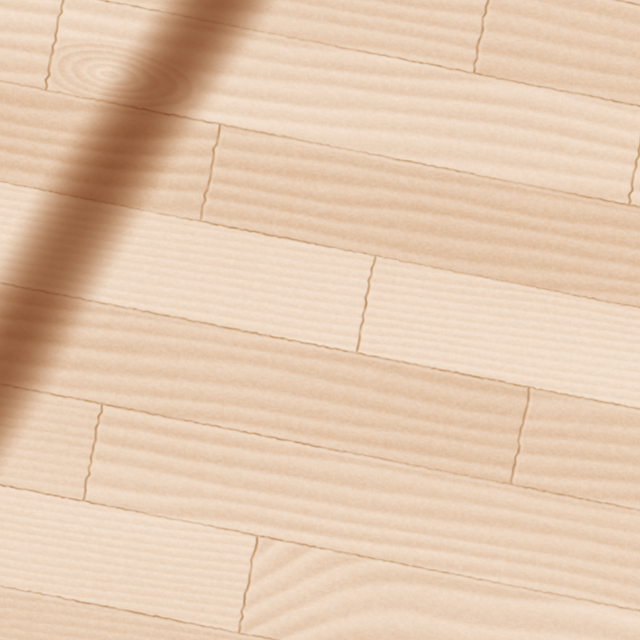
A WebGL 1 fragment shader for this texture:

```glsl
precision highp float;
uniform vec2 u_resolution;

#define TILT 0.1946
#define ROW_HEIGHT 0.1548
#define PLANK_LENGTH 0.929
#define ROW_SHIFT 0.2778
#define GRID_ORIGIN vec2(0.0962, -0.0309)
#define SEAM_WIDTH 0.0014
#define KNOT_CENTER vec2(0.187, 0.081)
#define PALE_WOOD vec3(0.950, 0.876, 0.804)
#define TAN_WOOD vec3(0.880, 0.752, 0.636)
#define SEAM_COLOR vec3(0.75, 0.58, 0.41)
#define SHADOW_TINT vec3(0.640, 0.470, 0.350)

float hash(vec2 p) {
  vec3 q = fract(vec3(p.xyx) * 0.1031);
  q += dot(q, q.yzx + 33.33);
  return fract((q.x + q.y) * q.z);
}

float noise(vec2 p) {
  vec2 i = floor(p), f = fract(p);
  f = f * f * (3.0 - 2.0 * f);
  return mix(mix(hash(i), hash(i + vec2(1.0, 0.0)), f.x),
             mix(hash(i + vec2(0.0, 1.0)), hash(i + vec2(1.0, 1.0)), f.x), f.y);
}

// Growth ring: slow darkening followed by a quick return to pale wood
float ring(float phase) {
  float t = fract(phase);
  return smoothstep(0.0, 0.70, t) * (1.0 - smoothstep(0.70, 1.0, t));
}

float line(float d, float halfWidth, float soft) {
  return 1.0 - smoothstep(halfWidth - soft, halfWidth + soft, abs(d));
}

// Grain darkness at board position b, for the plank at (column, row)
float grain(vec2 b, vec2 plank) {
  vec2 seed = plank * vec2(17.3, 9.7) + 60.0;
  float fine = max(step(abs(plank.y - 2.0), 0.5), step(plank.x, -1.5));
  float arched = step(abs(plank.y - 5.0) + abs(plank.x + 1.0), 0.5);
  float bend = min(b.x - 0.83, 0.0);
  float across = b.y + 0.045 * b.x - arched * 1.7 * bend * bend;
  float count = mix(mix(5.3, 3.4, arched), 11.0, fine) / ROW_HEIGHT;
  float wave = noise(b * vec2(2.5, 8.0) + seed) - 0.5;
  float drift = noise(b * vec2(6.0, 30.0) + seed.yx) - 0.5;
  float stripes = ring(across * count + wave * 1.1 + drift * 0.4);
  stripes *= 0.7 + 0.5 * noise(b * vec2(3.0, 28.0) + seed);

  // Oval knot on one plank
  vec2 k = (b - KNOT_CENTER) * vec2(1.0, 2.3);
  k.x -= 0.25 * max(k.x, 0.0);
  float r = length(k) + 0.010 * (noise(b * 24.0) - 0.5);
  float knot = (1.0 - smoothstep(0.10, 0.13, r)) * step(length(plank), 0.5);
  float rings = 0.8 * ring(r / 0.022 + 0.15) + 0.5 * smoothstep(0.02, 0.06, r);
  return mix(stripes * mix(1.0, 0.55, fine), rings, knot);
}

void main() {
  vec2 p = gl_FragCoord.xy / u_resolution.y;
  p.y = 1.0 - p.y;
  float soft = max(1.0 / u_resolution.y, 0.0018);
  float c = cos(TILT), s = sin(TILT);
  vec2 board = vec2(c * p.x + s * p.y, c * p.y - s * p.x);

  // Staggered plank grid
  float v = (board.y - GRID_ORIGIN.y) / ROW_HEIGHT;
  float row = floor(v);
  float u = (board.x - GRID_ORIGIN.x - ROW_SHIFT * row) / PLANK_LENGTH;
  vec2 plank = vec2(floor(u), row);

  // Wood tone, grain and pores
  float tone = cos(2.513 * (row - 0.8) - 0.4 * abs(plank.x + 1.0));
  float shade = 0.27 + 0.25 * tone + 0.48 * grain(board, plank);
  shade += 0.24 * (noise(board * vec2(2.5, 8.0) + row * 5.0) - 0.5);
  float pores = noise(p * 330.0) + noise(board * vec2(170.0, 300.0) + 50.0) - 1.0;
  shade += pores * (0.13 + 0.12 * clamp(shade, 0.0, 1.0));
  vec3 color = mix(PALE_WOOD, TAN_WOOD, clamp(shade, -0.15, 1.3));

  // Broken, flecked seams with a pale bevel, and ragged butt joints
  float seamId = floor(v + 0.5);
  float seamOffset = (v - seamId) * ROW_HEIGHT;
  float jointOffset = (u - floor(u + 0.5)) * PLANK_LENGTH;
  seamOffset += 0.0016 * (noise(vec2(board.x * 150.0, seamId)) - 0.5);
  jointOffset += 0.004 * (noise(vec2(board.y * 110.0, row)) - 0.5);
  float wear = noise(vec2(board.x * 7.0, seamId * 7.0 + 20.0));
  float flecks = noise(vec2(board.x * 170.0, seamId * 3.0 + 40.0));
  float seam = line(seamOffset, SEAM_WIDTH, soft);
  seam *= (0.3 + 0.6 * wear) * (0.5 + 0.7 * flecks);
  float joint = line(jointOffset, SEAM_WIDTH * 1.3, soft);
  joint *= 0.5 + 0.5 * noise(vec2(board.y * 120.0, row + 3.0));
  float bevel = max(line(seamOffset - 0.005, 0.002, 0.002),
                    line(jointOffset - 0.005, 0.002, 0.002));
  color = mix(color, PALE_WOOD, 0.35 * bevel);
  color = mix(color, SEAM_COLOR, max(seam, joint));

  // Soft, slightly bowed diagonal shadow, warmer along its edges
  float bow = 0.012 * sin(5.2 * min(p.y, 0.6));
  float band = abs(dot(p, vec2(0.862, 0.508)) - 0.295 + bow);
  float shadow = 1.0 - smoothstep(0.002, 0.092, band);
  color *= pow(SHADOW_TINT, vec3(shadow));

  gl_FragColor = vec4(color, 1.0);
}
```
